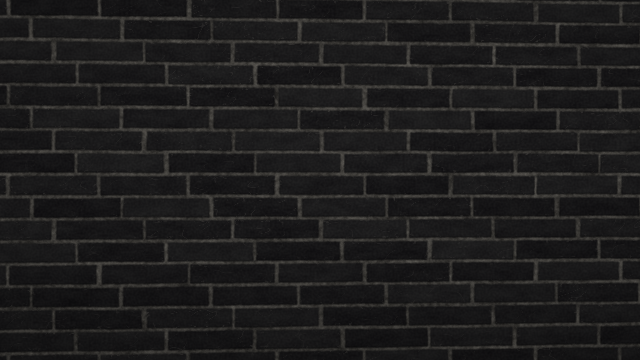
This texture is drawn by a Shadertoy shader. Its source:

```glsl
// Draws a dark brick wall in quarter-step bond with worn faces and rough grey mortar.

const vec2 BRICK_SIZE = vec2(0.245, 0.061);   // pitch, in canvas heights
const vec3 BRICK_DARK = vec3(0.066, 0.063, 0.069);
const vec3 BRICK_LIGHT = vec3(0.122, 0.121, 0.122);
const vec3 MORTAR_DARK = vec3(0.130, 0.125, 0.118);
const vec3 MORTAR_LIGHT = vec3(0.350, 0.340, 0.320);
const vec3 CHIP_COLOR = vec3(0.230, 0.222, 0.215);

float hash(vec2 p) {
    vec3 q = fract(p.xyx * vec3(0.1031, 0.1030, 0.0973));
    q += dot(q, q.yzx + 33.33);
    return fract((q.x + q.y) * q.z);
}

// Dot product of a random unit gradient with the offset to its corner
float cornerGradient(vec2 corner, vec2 offset) {
    float angle = 6.2832 * hash(corner + 57.0);
    return dot(vec2(cos(angle), sin(angle)), offset);
}

float gradientNoise(vec2 p) {
    vec2 i = floor(p), f = fract(p);
    vec2 w = f * f * f * (f * (f * 6.0 - 15.0) + 10.0);
    vec2 e = vec2(1.0, 0.0);
    float low = mix(cornerGradient(i, f), cornerGradient(i + e, f - e), w.x);
    float high = mix(cornerGradient(i + e.yx, f - e.yx),
                     cornerGradient(i + 1.0, f - 1.0), w.x);
    return 1.4 * mix(low, high, w.y);
}

float fbm(vec2 p) {
    float sum = 0.0, amplitude = 0.55;
    for (int i = 0; i < 4; i++) {
        sum += amplitude * gradientNoise(p);
        p = mat2(1.6, 1.2, -1.2, 1.6) * p + 7.3;
        amplitude *= 0.5;
    }
    return sum;
}

float roundedBox(vec2 p, vec2 halfSize, float radius) {
    vec2 d = abs(p) - halfSize + radius;
    return length(max(d, 0.0)) + min(max(d.x, d.y), 0.0) - radius;
}

// Bond coordinates: x counts bricks, y counts rows downwards.
// The pitch shrinks slightly to the right, as on a wall seen at an angle.
vec2 wallCoords(vec2 uv) {
    float rowPitch = 0.0625 - 0.0031 * uv.x;
    float row = 8.0 + (0.516 - uv.y) / rowPitch;
    float column = 6.98 * uv.x + 0.349 * uv.x * uv.x;
    return vec2(column - 0.09 - 0.25 * mod(floor(row), 4.0), row);
}

vec3 mortarColor(vec2 p) {
    float grain = 0.43 + 0.55 * fbm(p * 75.0) + 0.45 * fbm(p * 9.0 + 4.0);
    return mix(MORTAR_DARK, MORTAR_LIGHT, clamp(grain, 0.0, 1.0));
}

vec3 brickColor(vec2 p, vec2 local, vec2 id, float depth) {
    vec2 q = p + 3.7 * vec2(hash(id), hash(id + 19.0));
    float wear = hash(id + 41.0);

    // Base tone, a faint lift towards the top, and surface grain
    float tone = 0.16 + 0.50 * hash(id + 11.0) + 2.5 * local.y;
    tone += 0.50 * fbm(q * vec2(14.0, 32.0)) + 0.30 * gradientNoise(q * 150.0);
    vec3 color = mix(BRICK_DARK, BRICK_LIGHT, clamp(tone, -0.25, 1.4));

    // Thin slanted scratches on the more worn bricks
    float ridge = abs(gradientNoise(q * mat2(17.0, 9.0, -14.0, 38.0)));
    float patches = smoothstep(0.05, 0.35, gradientNoise(q * 23.0 + 5.0));
    float scratch = (1.0 - smoothstep(0.0, 0.06, ridge)) * patches;
    color = mix(color, CHIP_COLOR, 0.38 * wear * scratch);

    // Pale chips gather along the rim, with sparse specks inside
    float rim = 1.0 - smoothstep(0.0, 0.012, depth);
    float chips = smoothstep(0.25, 0.48, fbm(q * vec2(65.0, 95.0)));
    color = mix(color, CHIP_COLOR, chips * (0.12 + 0.65 * rim) * (0.3 + 0.7 * wear));

    // Shaded rim, deepest on the underside
    float underside = smoothstep(0.005, -0.022, local.y);
    float shade = 1.0 - smoothstep(0.0, 0.006, depth);
    return color * (1.0 - shade * (0.12 + 0.28 * underside));
}

void mainImage(out vec4 fragColor, in vec2 fragCoord) {
    vec2 uv = fragCoord / iResolution.xy;
    vec2 p = fragCoord / iResolution.y;
    float pixel = 1.0 / iResolution.y;

    // Slightly uneven courses
    vec2 wobble = vec2(gradientNoise(p * 8.0), gradientNoise(p * 8.0 + 31.0));
    vec2 wall = wallCoords(uv + 0.0012 * wobble);
    vec2 id = floor(wall);
    vec2 local = (fract(wall) - 0.5) * vec2(1.0, -1.0) * BRICK_SIZE;

    // Each brick sits a little differently in its cell
    vec2 jitter = vec2(hash(id + 3.0), hash(id + 8.0)) - 0.5;
    vec2 seated = local + jitter * vec2(0.005, 0.0018);
    seated.y += (hash(id + 23.0) - 0.5) * 0.012 * local.x;
    vec2 halfSize = 0.5 * BRICK_SIZE - vec2(0.0050, 0.0043);
    float d = roundedBox(seated, halfSize, 0.004);
    d += 0.0014 * fbm(p * 55.0) + 0.0008 * gradientNoise(p * 140.0);

    float coverage = 1.0 - smoothstep(-0.0012 - pixel, 0.0012 + pixel, d);
    vec3 color = mix(mortarColor(p), brickColor(p, seated, id, -d), coverage);

    // Soft light, strongest above the centre
    vec2 fromLight = (uv - vec2(0.55, 0.62)) * vec2(0.8, 1.0);
    color *= 1.12 - 0.55 * dot(fromLight, fromLight);
    fragColor = vec4(color, 1.0);
}
```
